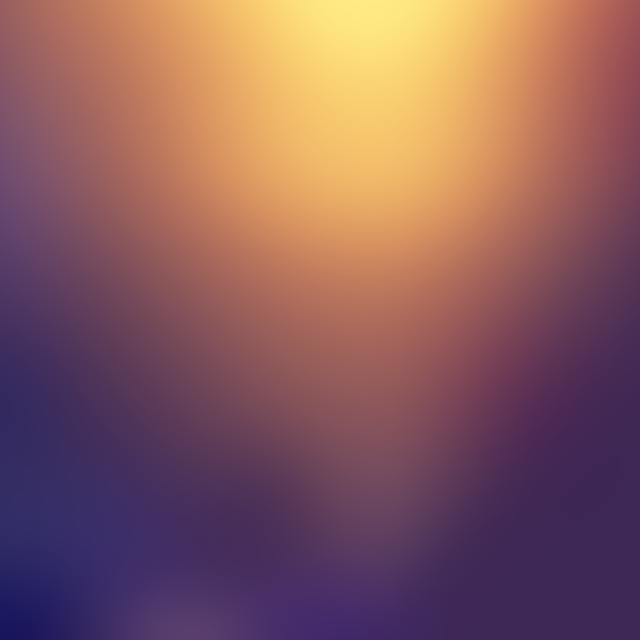
A Shadertoy shader for this background:

```glsl
// Soft blurred sunset: a golden glow from the top fading into plum and indigo.

#define BEAM_X 0.58         // horizontal axis of the light
#define BEAM_HEAT 1.10      // heat of the beam at the top edge
#define SHOULDER_HEAT 0.13  // extra warmth in the upper middle
#define SHOULDER_Y 0.72
#define PEAK_HEAT 0.12      // hot spot at the top edge
#define STOPS 7

const vec3 RAMP[STOPS] = vec3[STOPS](
    vec3(0.22, 0.14, 0.33),   // indigo
    vec3(0.38, 0.24, 0.34),   // plum
    vec3(0.55, 0.34, 0.35),   // mauve
    vec3(0.71, 0.44, 0.36),   // copper
    vec3(0.88, 0.60, 0.38),   // amber
    vec3(0.98, 0.80, 0.43),   // gold
    vec3(1.00, 0.93, 0.52));  // pale yellow

// Elliptical Gaussian spot
float glow(vec2 p, vec2 center, vec2 radius) {
    vec2 d = (p - center) / radius;
    return exp(-dot(d, d));
}

// Quadratic B-spline weight, free of creases between stops
float splineWeight(float d) {
    d = abs(d);
    float tail = max(1.5 - d, 0.0);
    return d < 0.5 ? 0.75 - d * d : 0.5 * tail * tail;
}

vec3 heatColor(float heat) {
    float position = clamp(heat * 5.0, -0.5, 6.5);
    vec3 color = vec3(0.0);
    for (int i = -2; i <= STOPS + 1; i++) {
        color += RAMP[clamp(i, 0, STOPS - 1)] * splineWeight(position - float(i));
    }
    return color;
}

// Light beam that widens with height, broader on its left side
float beamHeat(vec2 p) {
    float y = p.y;
    float leftWidth = 0.10 + 0.50 * y - 0.21 * y * y;
    float rightWidth = 0.03 + 0.46 * y - 0.16 * y * y;
    float offset = p.x - BEAM_X;
    float d = offset / (offset < 0.0 ? leftWidth : rightWidth);
    float rise = (y - SHOULDER_Y) / 0.15;
    float core = BEAM_HEAT * y + SHOULDER_HEAT * exp(-rise * rise);
    return core * exp(-0.5 * d * d);
}

void mainImage(out vec4 fragColor, in vec2 fragCoord) {
    vec2 p = fragCoord / iResolution.xy;

    // Warmth of the sky
    float heat = beamHeat(p);
    heat += PEAK_HEAT * glow(p, vec2(0.57, 1.0), vec2(0.13, 0.14));
    heat += 0.09 * glow(p, vec2(0.04, 1.0), vec2(0.20, 0.18));
    heat -= 0.06 * glow(p, vec2(0.42, 0.23), vec2(0.09, 0.10));
    vec3 color = heatColor(heat);

    // Violet haze and blue shade on the left
    color += vec3(0.01, 0.03, 0.09) * glow(p, vec2(0.0, 0.70), vec2(0.13, 0.22));
    color += vec3(-0.05, -0.01, 0.02) * glow(p, vec2(0.0, 0.38), vec2(0.12, 0.12));
    color += vec3(-0.03, 0.03, 0.06) * glow(p, vec2(0.02, 0.18), vec2(0.20, 0.15));
    color += vec3(-0.14, -0.08, 0.01) * glow(p, vec2(0.0), vec2(0.15, 0.12));

    // Rose tint on the right
    color -= vec3(0.0, 0.06, 0.02) * glow(p, vec2(1.0, 0.90), vec2(0.14, 0.24));
    color -= vec3(0.0, 0.04, 0.01) * glow(p, vec2(0.79, 0.40), vec2(0.14, 0.14));

    // Pale plume and violet lights near the bottom
    color += vec3(0.01, 0.02, 0.03) * glow(p, vec2(0.60, 0.20), vec2(0.10, 0.14));
    color += vec3(0.11, 0.09, 0.08) * glow(p, vec2(0.29, 0.0), vec2(0.13, 0.09));
    color += vec3(0.01, 0.0, 0.08) * glow(p, vec2(0.51, 0.03), vec2(0.14, 0.10));
    color += vec3(0.01, 0.01, 0.05) * glow(p, vec2(0.20, 0.14), vec2(0.13, 0.12));

    fragColor = vec4(clamp(color, 0.0, 1.0), 1.0);
}
```
